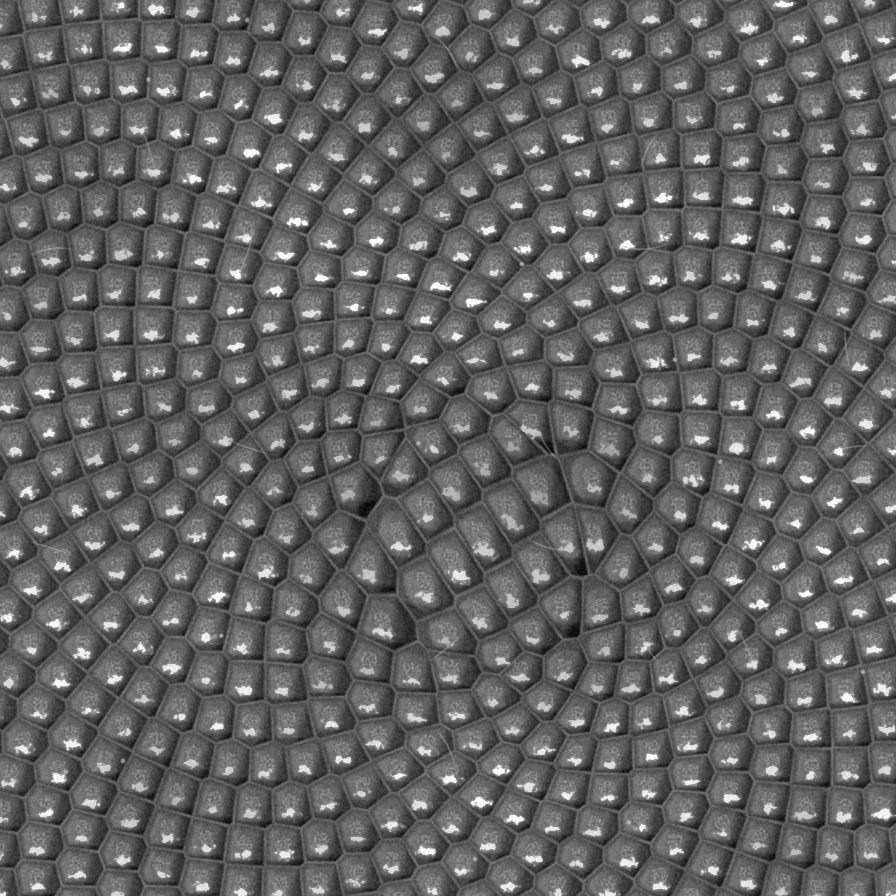
Write a Shadertoy shader that draws this texture.

```glsl
// Grey moulded rubber with rounded studs packed along a golden-angle spiral.
// A small lattice of long studs fills the core; nearest seeds give each stud's border.
// Studs have a matte facet, a low glint and a dark flank, with grain and lint on top.

const vec2 CENTER = vec2(0.54, 0.40);
const float SPACING = 0.0247;             // radius of the first spiral turn
const float HALF_CELL = 0.885;            // half a stud, in units of SPACING
const float GOLDEN_ANGLE = 2.3999632;
const vec2 STRETCH_AXIS = vec2(0.47, -0.88);
const int CORE_STUDS = 21;                // 5 by 5 without its corners
const vec2 CORE_ROW = vec2(1.35, 1.02);
const vec2 CORE_COLUMN = vec2(0.82, -1.55);

const float RUBBER = 0.38;
const float GROOVE = 0.29;
const float RIM = 0.45;
const float SHEEN = 0.72;
const float GLINT = 0.97;

float hash(vec2 p) {
    vec3 q = fract(vec3(p.xyx) * 0.1031);
    q += dot(q, q.yzx + 33.33);
    return fract((q.x + q.y) * q.z);
}

vec2 direction(float angle) {
    return vec2(cos(angle), sin(angle));
}

float cornerSlope(vec2 cell, vec2 corner, vec2 f) {
    return dot(direction(6.2832 * hash(cell + corner)), f - corner);
}

// Gradient noise, roughly -0.7 to 0.7
float noise(vec2 p) {
    vec2 i = floor(p), f = fract(p);
    vec2 u = f * f * f * (f * (f * 6.0 - 15.0) + 10.0);
    float low = mix(cornerSlope(i, vec2(0, 0), f), cornerSlope(i, vec2(1, 0), f), u.x);
    float high = mix(cornerSlope(i, vec2(0, 1), f), cornerSlope(i, vec2(1, 1), f), u.x);
    return mix(low, high, u.y);
}

float coreAmount(vec2 p) {
    return exp(-dot(p, p) / 0.035);
}

// Squeezing space near the core makes the studs there long
vec2 squeezeCore(vec2 p) {
    return p - STRETCH_AXIS * dot(p, STRETCH_AXIS) * 0.42 * coreAmount(p);
}

vec2 seed(int n) {
    if (n < CORE_STUDS) {
        int m = n + 1 + (n >= 3 ? 1 : 0) + (n >= 18 ? 1 : 0);
        int column = m % 5 - 2, row = m / 5 - 2;
        return CORE_ROW * float(column) + CORE_COLUMN * float(row);
    }
    float k = float(n);
    return sqrt(k + 2.0) * direction(k * GOLDEN_ANGLE);
}

// Offset from the stud centre (xy), distance to its border (z), index (w)
vec4 findStud(vec2 q) {
    float r = length(q);
    int first = r < 7.0 ? 0 : int((r - 2.0) * (r - 2.0)) - 4;
    int last = max(CORE_STUDS, int((r + 2.0) * (r + 2.0)));
    vec2 nearest = vec2(0.0), second = vec2(0.0);
    float d1 = 1e5, d2 = 1e5, index = 0.0;
    for (int n = first; n <= last; n++) {
        vec2 offset = seed(n) - q;
        float d = dot(offset, offset);
        if (d < d1) {
            d2 = d1; second = nearest;
            d1 = d; nearest = offset; index = float(n);
        } else if (d < d2) {
            d2 = d; second = offset;
        }
    }
    float border = 0.5 * (d2 - d1) / max(length(second - nearest), 0.001);
    return vec4(-nearest / HALF_CELL, border / HALF_CELL, index);
}

float studShade(vec4 stud, vec2 p, float core, float pixel) {
    vec2 v = stud.xy;
    float edge = stud.z, radius = length(v);
    float vary = hash(vec2(stud.w, 3.7)), vary2 = hash(vec2(stud.w, 9.1));
    float rough = noise(p * 150.0), grain = noise(p * 340.0), patches = noise(p * 5.0);

    // Rounded body: corners sink, the right and lower flanks fall into shadow
    float height = min(edge, max(1.25 - radius, 0.13));
    float body = smoothstep(0.06, 0.36, height);
    float tone = mix(GROOVE + 0.02 - 0.04 * core, RUBBER, body);
    float flank = smoothstep(0.22, 0.72, dot(v, vec2(0.92, -0.25)));
    tone -= 0.14 * flank * smoothstep(0.02, 0.18, edge);
    tone += 0.08 * smoothstep(0.15, 0.75, dot(v, vec2(-0.95, 0.1))) * body;
    tone -= 0.09 * smoothstep(0.6, 0.85, -v.y) * smoothstep(0.04, 0.15, edge);

    // Matte facet above the middle, with a crisp uneven outline
    vec2 f = abs(v - vec2(-0.08, 0.14) - 0.1 * (vec2(vary, vary2) - 0.5));
    float facet = 1.0 - smoothstep(0.36, 0.47, max(f.x, f.y) * 0.7 + (f.x + f.y) * 0.3 + 0.18 * rough);
    tone += facet * (0.09 + 0.13 * grain);

    // Thin ridge between neighbours, fading here and there
    float ridge = 1.0 - smoothstep(0.01, 0.05 + pixel, edge);
    tone = mix(tone, RIM, ridge * clamp(0.55 + 0.7 * noise(p * 40.0), 0.1, 0.85));

    // Wide broken glint near the lower end
    vec2 g = v - vec2(-0.10 + 0.24 * (vary - 0.5), -0.44 + 0.1 * vary2);
    float spot = length(g / vec2(0.46, 0.25)) + 1.0 * rough + 0.5 * grain + 0.3 * (vary2 - 0.5);
    float strength = clamp(0.8 + 0.3 * (vary - 0.5) + 0.5 * patches - 0.3 * core, 0.3, 1.0);
    tone = mix(tone, SHEEN, strength * 0.6 * (1.0 - smoothstep(0.65, 1.35, spot)));
    tone = mix(tone, GLINT, strength * (1.0 - smoothstep(0.5, 0.85, spot)));
    return tone + 0.08 * grain + 0.04 * rough + 0.045 * patches;
}

// Sparse curled fibres and dust specks
float lint(vec2 p, float pixel) {
    vec2 grid = p * 9.0, id = floor(grid);
    float pick = hash(id + 41.0), turn = 6.2832 * hash(id + 17.0);
    vec2 f = fract(grid) - 0.5, axis = direction(turn);
    vec2 local = vec2(dot(f, axis), dot(f, vec2(-axis.y, axis.x)));
    float slope = 9.0 * (pick - 0.1) * local.x;
    float away = abs(local.y - slope * local.x) / sqrt(1.0 + 4.0 * slope * slope);
    float hair = (1.0 - smoothstep(0.002, 0.006 + 9.0 * pixel, away))
               * (1.0 - smoothstep(0.1, 0.25, abs(local.x))) * step(pick, 0.2);
    float speck = 1.0 - smoothstep(0.012, 0.022 + 9.0 * pixel, length(f - 0.3 * axis));
    return 0.3 * hair + 0.6 * speck * step(0.85, pick);
}

void mainImage(out vec4 fragColor, in vec2 fragCoord) {
    float pixel = 1.0 / iResolution.y;
    vec2 p = fragCoord * pixel, fromCore = p - CENTER;
    vec4 stud = findStud(squeezeCore(fromCore) / SPACING);
    float tone = studShade(stud, p, coreAmount(fromCore), pixel / (SPACING * HALF_CELL));
    tone = mix(tone, 0.85, lint(p, pixel));
    fragColor = vec4(vec3(clamp(tone, 0.0, 1.0)), 1.0);
}
```
